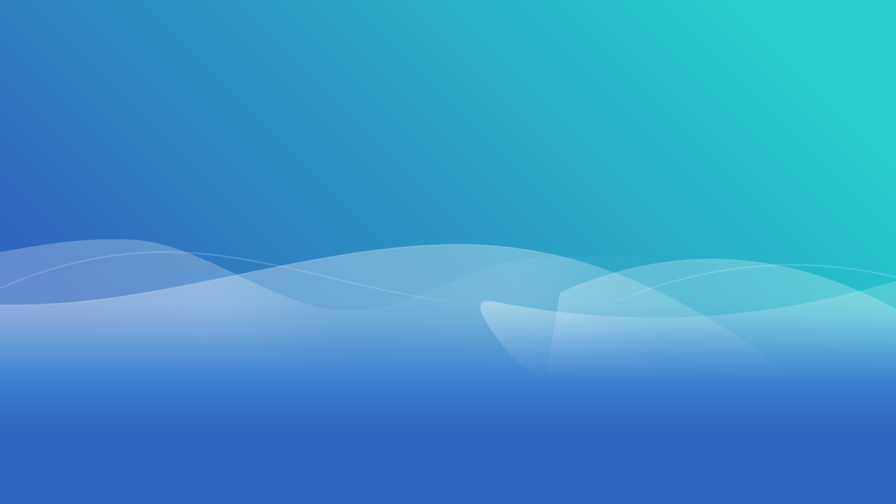
Give the GLSL for this background, as a Shadertoy shader.

```glsl
// Translucent waves rolling over a diagonal blue to teal sky.
// Each wave is a height curve made of parabolas and smooth steps, filled with
// pale light, rimmed by a thin highlight and sunk into a deep blue veil.

const vec3 SKY_BLUE  = vec3(0.19, 0.40, 0.74);
const vec3 SKY_TEAL  = vec3(0.15, 0.81, 0.80);
const vec3 FOAM      = vec3(0.97, 0.99, 1.00);
const vec3 WATER     = vec3(0.23, 0.52, 0.82);
const vec3 DEEP_BLUE = vec3(0.19, 0.39, 0.74);

// Smooth rise or fall between two levels, flat at both ends.
float swell(float x, vec2 from, vec2 to) {
    return mix(from.y, to.y, smoothstep(from.x, to.x, x));
}

// Parabola with its vertex at the given point; positive bend opens upward.
float arch(float x, vec2 vertex, float bend) {
    float d = x - vertex.x;
    return vertex.y + bend * d * d;
}

// Rounded intersection of two signed distances.
float smoothMax(float a, float b, float radius) {
    float h = max(radius - abs(a - b), 0.0) / radius;
    return max(a, b) + 0.25 * radius * h * h;
}

// Antialiased coverage, negative distance being inside.
float fill(float dist, float pixel) {
    return 1.0 - smoothstep(-0.75 * pixel, 0.75 * pixel, dist);
}

float stroke(float dist, float width, float pixel) {
    return fill(abs(dist) - 0.5 * width, pixel);
}

// Wave outlines, as height over x.
float backWave(float x) {
    if (x < 0.13) return swell(x, vec2(-0.12, 0.475), vec2(0.12, 0.525));
    if (x < 0.39) return swell(x, vec2(0.14, 0.525), vec2(0.39, 0.384));
    return swell(x, vec2(0.39, 0.384), vec2(0.61, 0.490));
}

float middleWave(float x) {
    return x < 0.513 ? swell(x, vec2(0.02, 0.395), vec2(0.513, 0.515))
                     : arch(x, vec2(0.513, 0.515), -1.9);
}

float leftThread(float x) {
    return x < 0.185 ? arch(x, vec2(0.185, 0.5), -2.1)
                     : swell(x, vec2(0.185, 0.5), vec2(0.56, 0.395));
}

// Front wave: a shallow trough ending in a rounded tip on the left.
float frontWave(vec2 uv, float aspect) {
    float drop = 0.385 - uv.y;
    float tipX = 0.536 + 0.25 * drop + 1.5 * drop * drop;
    float top = uv.y - arch(uv.x, vec2(0.73, 0.370), 1.0);
    return smoothMax(top, (tipX - uv.x) * aspect * 0.8, 0.03);
}

vec3 sky(vec2 uv, float aspect) {
    float t = (uv.x * aspect + uv.y - 0.537) / 1.944;
    return mix(SKY_BLUE, SKY_TEAL, clamp(t, 0.0, 1.0));
}

void mainImage(out vec4 fragColor, in vec2 fragCoord) {
    vec2 uv = fragCoord / iResolution.xy;
    float aspect = iResolution.x / iResolution.y;
    float pixel = 1.0 / iResolution.y;
    vec3 color = sky(uv, aspect);

    // Back and middle waves.
    float back = uv.y - backWave(uv.x);
    float backLight = mix(0.25, 0.06, smoothstep(0.22, 0.42, uv.x));
    backLight *= 1.0 - smoothstep(0.60, 0.78, uv.x);
    color = mix(color, FOAM, backLight * fill(back, pixel));

    float middle = uv.y - middleWave(uv.x);
    float middleLight = mix(0.32, 0.18, smoothstep(0.55, 0.76, uv.x));
    color = mix(color, FOAM, middleLight * fill(middle, pixel));

    // Right wave with its slanted left side.
    float right = uv.y - arch(uv.x, vec2(0.794, 0.486), -2.35);
    float side = (0.625 - 0.09 * (0.42 - uv.y) - uv.x) * aspect;
    float rightWave = max(right, side);
    color = mix(color, FOAM, 0.25 * fill(rightWave, pixel));

    // Thin threads and rims.
    float thread = stroke(uv.y - leftThread(uv.x), 0.003, pixel);
    color = mix(color, FOAM, 0.18 * thread * (1.0 - smoothstep(0.40, 0.56, uv.x)));
    thread = stroke(uv.y - arch(uv.x, vec2(0.885, 0.4745), -1.85), 0.003, pixel);
    color = mix(color, FOAM, 0.18 * thread * smoothstep(0.65, 0.74, uv.x));
    float rim = stroke(middle, 0.003, pixel) * (1.0 - smoothstep(0.6, 0.76, uv.x));
    rim += 0.5 * stroke(right, 0.003, pixel) * step(side, 0.0);
    color = mix(color, FOAM, 0.15 * rim);

    // Front wave, brightest at its tip.
    float front = frontWave(uv, aspect);
    float frontLight = mix(0.36, 0.20, smoothstep(0.55, 0.78, uv.x));
    color = mix(color, FOAM, frontLight * fill(front, pixel));

    // Blue veil thickening with depth.
    vec3 veil = mix(DEEP_BLUE, WATER, smoothstep(0.10, 0.30, uv.y));
    float depth = 1.0 - smoothstep(0.215, 0.42, uv.y);
    float inWater = fill(min(min(back, middle), min(rightWave, front)), pixel);
    color = mix(color, veil, depth * inWater);

    fragColor = vec4(color, 1.0);
}
```
